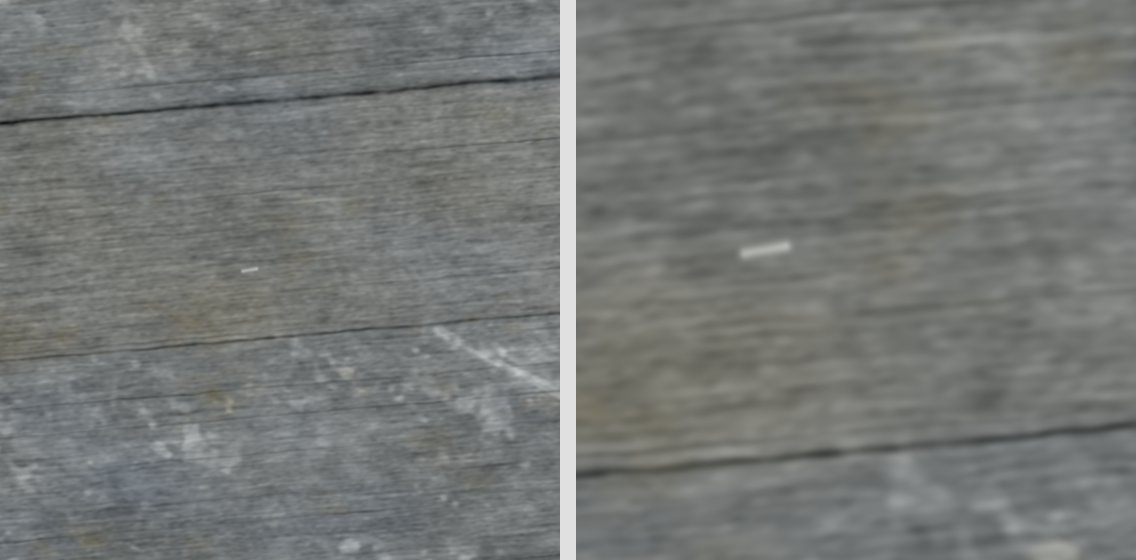
Left: the whole. Right: its middle third, enlarged.
Write a Shadertoy shader that draws this texture.

```glsl
// Weathered grey slate: tilted split lines over fine sawn grain, with pale
// mottling, brown stains and a fibrous scar. All noise is cellular: each cell
// holds one soft random bump, stretched along the grain or along the mottling.
#define SLOPE 0.086
#define BASE_GREY 0.462
#define GRAIN_CONTRAST 0.070
#define MOTTLE_CONTRAST 0.040
#define PALE_GAIN 0.13
#define SPLIT_UPPER 0.779
#define SPLIT_LOWER 0.355
#define SEAM_SPACING 0.058
#define SLATE_TINT vec3(-0.012, 0.004, 0.007)
#define STAIN_TINT vec3(-0.035, -0.050, -0.085)
#define WARM_TINT vec3(0.010, 0.003, -0.010)

float hash(vec2 p) {
    vec3 q = fract(p.xyx * 0.1031);
    q += dot(q, q.yzx + 33.33);
    return fract((q.x + q.y) * q.z);
}

// Sum of signed soft bumps, one at a random point in each cell
float cellNoise(vec2 p) {
    vec2 cell = floor(p), f = fract(p);
    float sum = 0.0;
    for (int y = -1; y <= 1; y++)
    for (int x = -1; x <= 1; x++) {
        vec2 o = vec2(x, y), id = cell + o;
        vec2 d = o + vec2(hash(id), hash(id + 57.3)) - f;
        float w = max(1.0 - dot(d, d), 0.0);
        sum += (2.0 * hash(id + 113.7) - 1.0) * w * w * w;
    }
    return sum;
}

float softLine(float d, float width) {
    return exp(-d * d / (width * width));
}

float segmentDist(vec2 p, vec2 a, vec2 b) {
    vec2 pa = p - a, ba = b - a;
    return length(pa - ba * clamp(dot(pa, ba) / dot(ba, ba), 0.0, 1.0));
}

float spot(vec2 p, vec2 centre, vec2 radius) {
    vec2 d = (p - centre) / radius;
    return exp(-dot(d, d));
}

// Long streaks, short fibres, speckle and wavering saw marks
float grain(vec2 g) {
    float n = 0.50 * cellNoise(g * vec2(7.0, 135.0));
    n += 0.55 * cellNoise(g * vec2(28.0, 165.0) + 31.0);
    n += 0.50 * cellNoise(g * vec2(95.0, 170.0) + 67.0);
    float saw = sin(g.y * 720.0 + 3.0 * cellNoise(g * vec2(4.0, 22.0)));
    return n + 0.10 * saw;
}

// Thin dark seams at jittered spacing, each with its own strength
float seams(vec2 g) {
    float row = floor(g.y / SEAM_SPACING), sum = 0.0;
    for (int i = -1; i <= 1; i++) {
        float id = row + float(i);
        float y = (id + 0.2 + 0.6 * hash(vec2(id, 4.0))) * SEAM_SPACING;
        float fade = 0.65 + 0.8 * cellNoise(vec2(g.x * 4.0, id * 7.3));
        float strength = 0.25 + 0.75 * hash(vec2(id, 9.0));
        sum += softLine(g.y - y, 0.0024) * strength * max(fade, 0.0);
    }
    return sum;
}

void mainImage(out vec4 fragColor, in vec2 fragCoord) {
    vec2 uv = fragCoord / iResolution.y;
    float px = 1.0 / iResolution.y;
    vec2 g = vec2(uv.x, uv.y - SLOPE * uv.x);
    g.y += 0.0018 * cellNoise(uv * 9.0) + 0.0010 * cellNoise(uv * 38.0);

    // The middle board is smooth and warm, the outer two rough and cool
    float above = smoothstep(-0.02, 0.02, g.y - SPLIT_UPPER);
    float below = smoothstep(0.02, -0.02, g.y - SPLIT_LOWER);
    float rough = 0.12 + 0.58 * above + 0.88 * below;

    // Broad and medium mottling
    float broad = cellNoise(uv * vec2(6.0, 9.0) + 12.0);
    float medium = cellNoise(uv * vec2(22.0, 34.0) + 40.0);
    float fine = cellNoise(uv * vec2(62.0, 75.0) + 80.0);
    float grey = BASE_GREY + GRAIN_CONTRAST * grain(g);
    grey += MOTTLE_CONTRAST * (broad + medium * (0.6 + 0.7 * rough) + 0.7 * fine);

    // Pale patches drawn out down to the right
    vec2 m = vec2(0.89 * uv.x - 0.45 * uv.y, 0.45 * uv.x + 0.89 * uv.y);
    float patches = cellNoise(m * vec2(8.0, 15.0) + 5.0);
    patches += 0.8 * cellNoise(m * vec2(24.0, 42.0) + 21.0) + 0.5 * fine;
    grey += PALE_GAIN * rough * smoothstep(0.3, 1.3, patches);

    // Fibrous scar, small chip and a dull scratch
    float scar = softLine(segmentDist(uv, vec2(0.79, 0.402), vec2(1.01, 0.292)), 0.013);
    scar += 0.45 * spot(uv, vec2(0.96, 0.365), vec2(0.09, 0.035));
    grey += 0.16 * scar * clamp(0.7 + 0.6 * cellNoise(m * vec2(22.0, 120.0)) + 0.4 * fine, 0.0, 1.3);
    float chip = segmentDist(uv, vec2(0.434, 0.516), vec2(0.458, 0.520));
    grey += 0.24 * softLine(chip, 0.0035);
    float scratch = segmentDist(uv + 0.006 * medium, vec2(0.07, 0.18), vec2(0.45, 0.02));
    grey -= 0.06 * softLine(scratch, 0.009) * clamp(0.6 + broad + medium, 0.0, 1.0);

    // Seams and the two main splits, the upper one widening to the right
    grey -= 0.085 * seams(g);
    float ragged = 0.85 + 0.4 * cellNoise(g * vec2(26.0, 6.0));
    float upperWidth = max(mix(0.0032, 0.0054, uv.x), px);
    grey -= 0.23 * ragged * softLine(g.y - SPLIT_UPPER, upperWidth);
    grey -= 0.05 * softLine(g.y - SPLIT_UPPER - 0.004, 0.012);
    grey -= 0.16 * ragged * softLine(g.y - SPLIT_LOWER, max(0.0032, px));

    // Slate tint, warm middle board and brown stains
    vec3 color = grey + SLATE_TINT;
    color += WARM_TINT * (1.0 - rough + 1.2 * cellNoise(uv * vec2(5.0, 8.0) + 90.0));
    float stain = spot(uv, vec2(0.39, 0.30), vec2(0.07, 0.05));
    stain += 0.8 * spot(uv, vec2(0.16, 0.03), vec2(0.10, 0.04));
    stain += 0.5 * spot(uv, vec2(0.31, 0.46), vec2(0.10, 0.05));
    stain += 0.5 * smoothstep(0.4, 1.0, cellNoise(uv * vec2(9.0, 15.0) + 150.0) + 0.5 * medium);
    color += STAIN_TINT * stain * clamp(0.8 + medium + 0.5 * fine, 0.0, 1.3);

    fragColor = vec4(clamp(color, 0.0, 1.0), 1.0);
}
```
